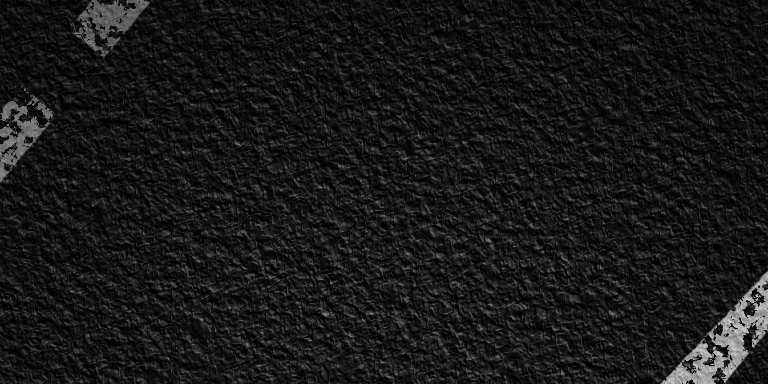
A Shadertoy shader for this texture:

```glsl
// Lane geometry, in canvas heights
const vec2 LANE_DIR = vec2(0.64, 0.77);
const float DASH_CENTRE = -0.395;
const float DASH_HALF_WIDTH = 0.06;
const float GAP_CENTRE = 0.73;
const float GAP_HALF_LENGTH = 0.096;
const float LINE_INNER = 1.325;
const float LINE_OUTER = 1.451;
const float LINE_TAPER = 0.065;
const float EDGE_SOFT = 0.003;
const float EDGE_RAGGED = 0.004;

// Asphalt relief
const float STONE_SCALE = 36.0;
const float STONE_HEIGHT = 0.24;
const float GRIT_SCALE = 52.0;
const float GRIT_HEIGHT = 1.3;
const float RELIEF_STEP = 0.003;
const float RELIEF_CONTRAST = 7.0;
const float RELIEF_BIAS = 0.4;
const vec2 LIGHT_DIR = vec2(-0.45, -0.89);

// Tones and lighting
const float TAR_TONE = 0.092;
const float TAR_MAX = 0.5;
const float DASH_TONE = 0.42;
const float LINE_TONE = 0.65;
const vec2 GLOW_CENTRE = vec2(1.05, 0.15);
const vec2 GLOW_SIZE = vec2(1.1, 0.75);
const float GLOW_MIN = 0.55;
const float GLOW_MAX = 1.2;

float hash(vec2 p) {
    return fract(sin(dot(p, vec2(127.1, 311.7))) * 43758.545);
}

vec2 hash2(vec2 p) {
    return vec2(hash(p), hash(p + 57.3));
}

float noise(vec2 p) {
    vec2 cell = floor(p), f = fract(p);
    f = f * f * (3.0 - 2.0 * f);
    float low = mix(hash(cell), hash(cell + vec2(1, 0)), f.x);
    float high = mix(hash(cell + vec2(0, 1)), hash(cell + vec2(1, 1)), f.x);
    return mix(low, high, f.y);
}

float fbm(vec2 p) {
    float sum = 0.0, amp = 0.5;
    for (int i = 0; i < 3; i++) {
        sum += amp * noise(p);
        p = mat2(1.6, 1.2, -1.2, 1.6) * p + 13.7;
        amp *= 0.5;
    }
    return sum / 0.875;
}

// Flat-topped stones: 0 in the crevices, 1 on the tops
float stones(vec2 p) {
    vec2 cell = floor(p), f = fract(p);
    float nearest = 8.0, second = 8.0;
    for (int y = -1; y <= 1; y++) {
        for (int x = -1; x <= 1; x++) {
            vec2 offset = vec2(x, y);
            float d = length(offset + hash2(cell + offset) - f);
            second = min(second, max(nearest, d));
            nearest = min(nearest, d);
        }
    }
    return smoothstep(0.0, 0.35, second - nearest);
}

// Coarse and fine warping crumbles the stone outlines
float stoneTops(vec2 p) {
    vec2 coarse = vec2(noise(p * 30.0), noise(p * 30.0 + 41.0)) - 0.5;
    vec2 fine = vec2(noise(p * 95.0 + 7.0), noise(p * 95.0 + 83.0)) - 0.5;
    return stones(p * STONE_SCALE + 1.4 * coarse + 0.9 * fine);
}

float relief(vec2 p) {
    return STONE_HEIGHT * stoneTops(p) + GRIT_HEIGHT * fbm(p * GRIT_SCALE);
}

float band(float x, float low, float high) {
    return smoothstep(-EDGE_SOFT, EDGE_SOFT, min(x - low, high - x));
}

void mainImage(out vec4 fragColor, in vec2 fragCoord) {
    vec2 p = fragCoord / iResolution.y;

    // Asphalt lit at a grazing angle, with soft shadows
    vec2 stepToLight = LIGHT_DIR * RELIEF_STEP;
    float slope = relief(p - stepToLight) - relief(p + stepToLight);
    float tops = stoneTops(p);
    vec2 g = (p - GLOW_CENTRE) / GLOW_SIZE;
    float glow = mix(GLOW_MIN, GLOW_MAX, exp(-dot(g, g)));
    float shade = log(1.0 + exp(RELIEF_BIAS + RELIEF_CONTRAST * slope));
    float tone = TAR_TONE * glow * shade * mix(0.7, 1.1, tops);
    tone = min(tone, TAR_MAX);

    // Lane coordinates with slightly ragged borders
    float along = dot(p, LANE_DIR);
    float across = dot(p, vec2(LANE_DIR.y, -LANE_DIR.x));
    float ragged = EDGE_RAGGED * (noise(p * 90.0) - 0.5);
    float side = across + ragged;

    // Broken line on the left, solid line on the right
    float dash = band(side, DASH_CENTRE - DASH_HALF_WIDTH, DASH_CENTRE + DASH_HALF_WIDTH);
    dash *= 1.0 - band(along + ragged, GAP_CENTRE - GAP_HALF_LENGTH, GAP_CENTRE + GAP_HALF_LENGTH);
    float inner = LINE_INNER + LINE_TAPER * (along - 1.103);
    float line = band(side, inner, LINE_OUTER);

    // Paint worn away in small flakes
    float cover = 0.15 * tops + fbm(p * 55.0 + 5.0);
    float dashPaint = dash * smoothstep(0.48, 0.58, cover);
    float linePaint = line * smoothstep(0.44, 0.54, cover);
    float paintShade = clamp(1.0 + 0.6 * slope, 0.7, 1.2);
    float dashTone = DASH_TONE * mix(1.1, 0.9, smoothstep(0.5, 1.0, p.y));
    tone = mix(tone, dashTone * paintShade, dashPaint);
    tone = mix(tone, LINE_TONE * paintShade, linePaint);

    fragColor = vec4(vec3(tone), 1.0);
}
```
